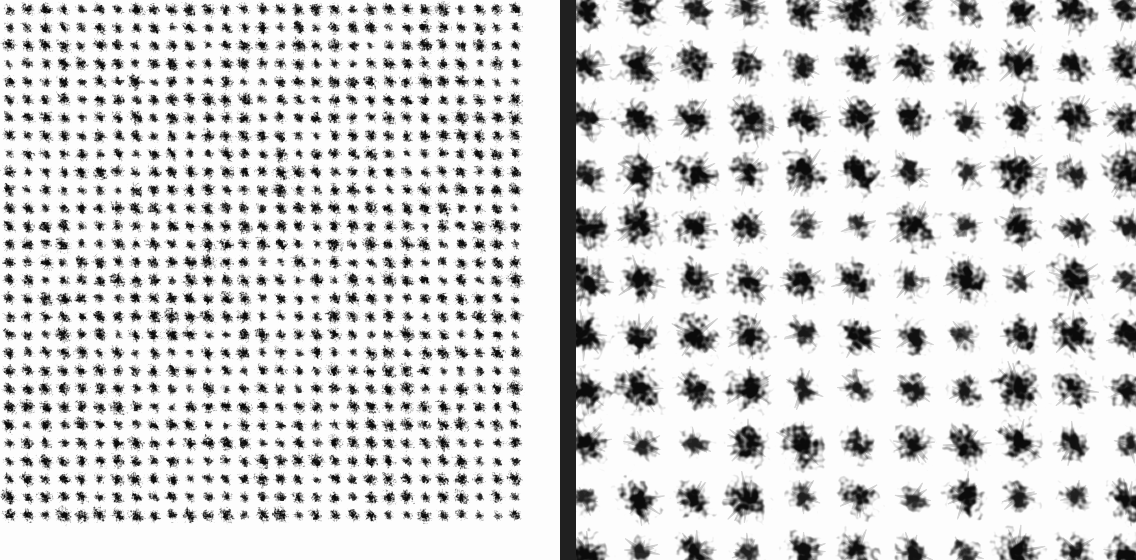
Left: the whole. Right: its middle third, enlarged.
This pattern is drawn by a Shadertoy shader. Its source:

```glsl
// Square grid of ragged, soft-edged ink splats on white paper, with a blank right and bottom margin.
#define CELLS 31.0          // cells across the full canvas
#define DOTS 29.0           // inked cells per row and column
#define CENTER 0.525        // splat centre within its cell
#define JITTER 0.08         // random shift of each splat
#define CORE 0.06           // radius of solid ink
#define RIM 0.36            // radius where ink fades out
#define SIZE_MIN 0.66
#define SIZE_MAX 1.30
#define ROUGHNESS 0.21      // edge distortion
#define HAIRS 7             // thin spikes per splat
#define PAPER vec3(0.992)
#define INK vec3(0.045)

vec2 hash2(vec2 p) {
    vec3 q = fract(vec3(p.xyx) * vec3(0.1031, 0.1030, 0.0973));
    q += dot(q, q.yzx + 33.33);
    return fract((q.xx + q.yz) * q.zy);
}

float gradientDot(vec2 corner, vec2 offset) {
    float angle = 6.2832 * hash2(corner + 57.0).x;
    return dot(vec2(cos(angle), sin(angle)), offset);
}

float gradientNoise(vec2 p) {
    vec2 i = floor(p), f = fract(p);
    vec2 u = f * f * f * (f * (f * 6.0 - 15.0) + 10.0);
    vec2 e = vec2(1.0, 0.0);
    return mix(mix(gradientDot(i, f), gradientDot(i + e, f - e), u.x),
               mix(gradientDot(i + e.yx, f - e.yx), gradientDot(i + 1.0, f - 1.0), u.x), u.y);
}

// Faint tapered spikes radiating from the splat centre
float hairInk(vec2 d, vec2 id, float size, float pixel) {
    float ink = 0.0;
    for (int i = 0; i < HAIRS; i++) {
        vec2 rnd = hash2(id + 41.3 * float(i + 1));
        float angle = 6.2832 * rnd.x;
        vec2 dir = vec2(cos(angle), sin(angle));
        float reach = size * mix(0.24, 0.46, rnd.y);
        float along = clamp(dot(d, dir), 0.0, reach);
        float width = mix(0.05, 0.012, along / reach);
        float cover = 1.0 - smoothstep(width - 0.5 * pixel, width + 0.5 * pixel, length(d - dir * along));
        ink = max(ink, 0.32 * cover * (1.0 - 0.5 * along / reach));
    }
    return ink;
}

float splatInk(vec2 p, vec2 id, float rough, float pixel) {
    vec2 shift = (hash2(id + 11.7) - 0.5) * JITTER;
    vec2 rnd = hash2(id + 3.1);
    float size = mix(SIZE_MIN, SIZE_MAX, 0.5 * (rnd.x + rnd.y));
    vec2 d = p - id - CENTER - shift;

    // Slight stretch along the falling diagonal
    vec2 q = vec2((d.x + d.y) * 0.62, (d.x - d.y) * 0.79);
    float r = length(q) / size + rough;
    float body = 1.0 - smoothstep(CORE, RIM, r);
    body *= mix(0.86, 1.0, smoothstep(0.7, 1.0, size));
    return 1.0 - (1.0 - body) * (1.0 - hairInk(d, id, size, pixel));
}

void mainImage(out vec4 fragColor, in vec2 fragCoord) {
    vec2 uv = fragCoord / iResolution.xy;
    vec2 p = vec2(uv.x, 1.0 - uv.y) * CELLS;
    float pixel = CELLS / min(iResolution.x, iResolution.y);

    // Broad lobes plus fine fraying
    float rough = ROUGHNESS * (gradientNoise(p * 4.3) + gradientNoise(p * 9.7 + 19.0));

    // Neighbouring splats may spill over cell borders
    float light = 1.0;
    for (int y = -1; y <= 1; y++) {
        for (int x = -1; x <= 1; x++) {
            vec2 id = floor(p) + vec2(x, y);
            bool inked = all(greaterThanEqual(id, vec2(0.0))) && all(lessThan(id, vec2(DOTS)));
            if (inked) light *= 1.0 - splatInk(p, id, rough, pixel);
        }
    }
    fragColor = vec4(mix(INK, PAPER, light), 1.0);
}
```
